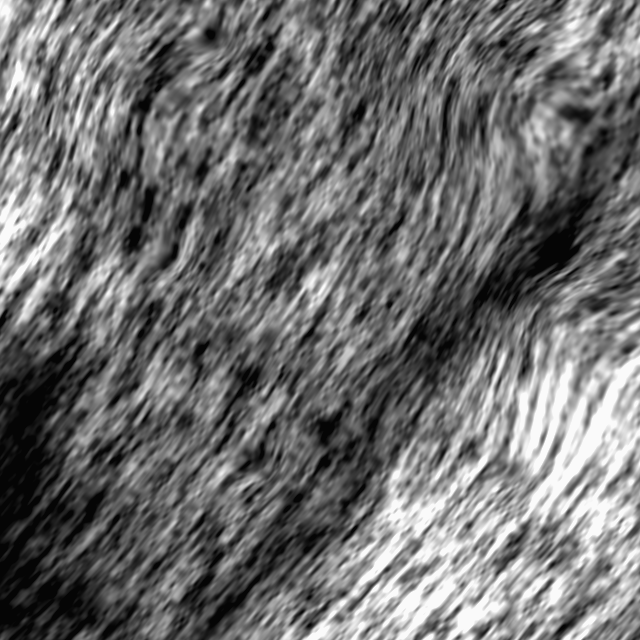
Write a WebGL 2 fragment shader that draws this texture.

```glsl
#version 300 es
precision highp float;
// Weathered wood in grey: fine streaks follow the level lines of a bent
// "across the grain" field, over broad light and shade with a dark diagonal
// fold, wavy growth rings and a few small knots.

uniform vec2 u_resolution;
out vec4 fragColor;

const float TAU = 6.2831853;
const int KNOT_COUNT = 5;

// Integer hash of a lattice cell, result in -1..1
float hash(ivec2 cell) {
    uvec2 q = uvec2(cell) * uvec2(1597u, 3571u);
    uint h = (q.x ^ (q.y * 2957u)) * 747796u + 28913u;
    h = ((h >> 15) ^ h) * 277803u;
    h = ((h >> 13) ^ h) * 92837u;
    h ^= h >> 16;
    return float(h & 65535u) / 32767.5 - 1.0;
}

// Smooth value noise in -1..1
float noise(vec2 p) {
    ivec2 i = ivec2(floor(p));
    vec2 f = fract(p);
    f = f * f * (3.0 - 2.0 * f);
    float low = mix(hash(i), hash(i + ivec2(1, 0)), f.x);
    float high = mix(hash(i + ivec2(0, 1)), hash(i + ivec2(1, 1)), f.x);
    return mix(low, high, f.y);
}

// Soft round spot, 1 at its centre
float glow(vec2 p, vec2 centre, float radius) {
    vec2 d = (p - centre) / radius;
    return exp(-dot(d, d));
}

vec2 knotCentre(int i) {
    return fract(vec2(0.265, 0.595) + float(i) * vec2(0.535, 0.67));
}

// Sum of all knots, enlarged by a spread factor
float knots(vec2 p, float spread) {
    float sum = 0.0;
    for (int i = 0; i < KNOT_COUNT; i++) {
        float radius = 0.021 + 0.006 * hash(ivec2(i, 71));
        sum += glow(p, knotCentre(i), radius * spread);
    }
    return sum;
}

// Distance across the grain; its level lines are the fibres
float acrossGrain(vec2 p) {
    float c = 0.82 * p.x - 0.72 * p.y + 0.17 * p.y * p.y;
    c += 0.065 * glow(p, vec2(0.87, 0.50), 0.13);
    c += 0.080 * glow(p, vec2(0.78, 0.87), 0.15);
    c += 0.040 * glow(p, vec2(0.21, 0.86), 0.13);
    c += 0.010 * noise(p * 5.0) + 0.003 * noise(p * 13.0 + 7.0);
    return c - 0.014 * knots(p, 1.8);
}

// Broad light and shade
float shading(vec2 p) {
    float tone = 0.41;
    tone += 0.27 * glow(p, vec2(0.00, 0.88), 0.21);
    tone += 0.36 * glow(p, vec2(0.00, 0.61), 0.09);
    tone -= 0.42 * glow(p, vec2(-0.02, 0.10), 0.21);
    tone -= 0.28 * glow(p, vec2(0.00, 0.37), 0.13);
    tone += 0.40 * glow(p, vec2(0.93, 0.34), 0.16);
    tone += 0.40 * glow(p, vec2(0.62, 0.02), 0.16);
    tone += 0.20 * glow(p, vec2(0.80, 0.15), 0.20);
    tone += 0.17 * glow(p, vec2(0.92, 0.92), 0.11);
    tone -= 0.12 * glow(p, vec2(0.24, 0.70), 0.10);

    // Dark fold running up to the right
    float fold = (dot(p, vec2(0.78, -0.625)) - 0.262 + 0.015 * noise(p * 6.0)) / 0.052;
    tone -= 0.28 * exp(-fold * fold);

    return tone - 0.30 * knots(p + 0.008 * noise(p * 45.0), 1.0);
}

// Layered streaks, long and broad to short and fine
float streaks(float across, float along) {
    float s = 0.20 * noise(vec2(across * 62.0, along * 9.0));
    s += 0.32 * noise(vec2(across * 125.0, along * 27.0) + 19.0);
    return s + 0.20 * noise(vec2(across * 205.0, along * 85.0) + 43.0);
}

// Even growth rings with a wandering phase
float rings(float across, float along) {
    float wander = 1.8 * noise(vec2(across * 22.0, along * 5.0));
    return sin(across * TAU * 40.0 + wander);
}

void main() {
    vec2 p = gl_FragCoord.xy / u_resolution;
    float across = acrossGrain(p);
    float along = dot(p, vec2(0.57, 0.82));

    float tone = shading(p);
    tone += 0.08 * noise(vec2(across * 16.0, along * 6.0) + 5.0);
    tone += 0.06 * noise(p * 24.0);

    float ringArea = glow(p, vec2(0.88, 0.34), 0.14) + 0.5 * glow(p, vec2(0.73, 0.67), 0.13);
    float relief = streaks(across, along) * (1.0 - 0.4 * min(ringArea, 1.0));
    relief += 0.24 * ringArea * rings(across, along);

    // Lit wood shows a stronger relief than shaded wood
    float grey = tone + relief * (0.42 + 1.15 * clamp(tone, 0.0, 0.75));
    fragColor = vec4(vec3(clamp(grey, 0.02, 0.98)), 1.0);
}
```
